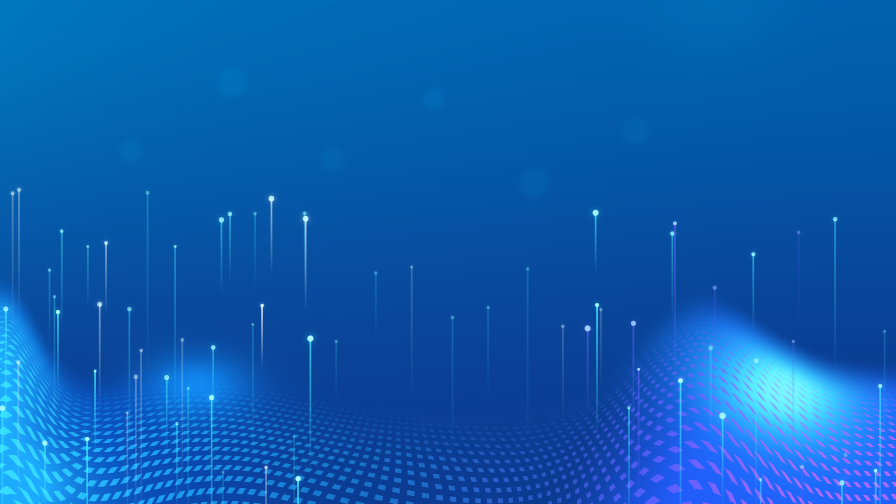
Give the GLSL for this background, as a Shadertoy shader.

```glsl
const vec3 SKY_TOP = vec3(0.00, 0.395, 0.70);
const vec3 SKY_LOW = vec3(0.045, 0.235, 0.575);
const vec3 SHEET_BLUE = vec3(0.03, 0.36, 0.86);
const vec3 ROYAL = vec3(0.13, 0.36, 0.98);
const vec3 AZURE = vec3(0.07, 0.58, 1.00);
const vec3 CYAN = vec3(0.25, 0.94, 1.00);
const vec3 VIOLET = vec3(0.38, 0.38, 1.00);
const vec3 MAGENTA = vec3(0.70, 0.42, 1.00);
const int STEMS = 72;
const int BOKEH = 6;
const float ROW_STEP = 0.064;
const float COLUMN_STEP = 0.043;
const float STEM_WIDTH = 0.0008;

float hash(float n) {
    return fract(sin(n * 127.1) * 43758.5453);
}

float bell(float x, float center, float width) {
    float d = (x - center) / width;
    return exp(-d * d);
}

float glow(vec2 p, vec2 center, vec2 size) {
    vec2 d = (p - center) / size;
    return exp(-dot(d, d));
}

// Height of the wave crest
float ridge(float x) {
    return 0.19 + 0.23 * bell(x, 0.0, 0.10) + 0.075 * bell(x, 0.40, 0.29)
         + 0.20 * bell(x, 1.37, 0.17) + 0.065 * smoothstep(1.3, 1.6, x);
}

vec3 sky(vec2 p) {
    vec3 color = mix(SKY_LOW, SKY_TOP, smoothstep(0.0, 1.15, p.y) * 1.05);
    color += vec3(0.0, 0.075, 0.05) * exp(-1.8 * p.x) * smoothstep(0.1, 1.0, p.y);
    color -= vec3(0.0, 0.015, 0.015) * smoothstep(0.6, 1.8, p.x);
    return color + vec3(0.0, 0.03, 0.02) * glow(p, vec2(1.42, 1.0), vec2(0.13));
}

// Faint discs in a loose zigzag
float bokeh(vec2 p) {
    float light = 0.0;
    for (int i = 0; i < BOKEH; i++) {
        float n = float(i);
        vec2 center = vec2(0.26 + 0.2 * n, 0.70 + 0.14 * mod(n, 2.0) - 0.004 * n * n);
        float radius = 0.024 + 0.018 * hash(n + 3.0);
        float d = length(p - center);
        light += 1.0 - smoothstep(radius - 0.014, radius + 0.004, d);
    }
    return light;
}

// Perspective grid of dashes, bent along the wave
float dashes(vec2 p, float depth) {
    float d = max(depth, 0.0);
    d = d / (1.0 + 0.8 * d);
    float bend = 0.045 * sin(9.0 * p.x + 14.0 * d) + 0.03 * sin(21.0 * d - 5.0 * p.x);
    vec2 grid = vec2(((p.x - 0.9) / (d + 0.35) + bend) / COLUMN_STEP,
                     (log(d + 0.10) + 0.5 * bend) / ROW_STEP);
    vec2 cell = fract(grid) - 0.5;
    vec2 blur = max(fwidth(grid), vec2(0.02));
    vec2 halfSize = mix(vec2(0.30, 0.23), vec2(0.22), smoothstep(0.4, 1.1, p.x));
    vec2 cover = 1.0 - smoothstep(halfSize - 0.5 * blur, halfSize + 0.5 * blur, abs(cell));
    float detail = 1.0 - smoothstep(0.6, 1.2, max(blur.x, blur.y));
    return mix(0.2, cover.x * cover.y, detail);
}

// Light of one stem: x is the line and halo, y is the white core
vec2 stem(vec2 p, vec2 head, float len, float radius, float pixel) {
    vec2 d = p - head;
    float fade = clamp(1.0 + d.y / len, 0.0, 1.0) * step(d.y, 0.0);
    float line = 1.0 - smoothstep(STEM_WIDTH, STEM_WIDTH + pixel, abs(d.x));
    float r = length(d);
    float disc = 1.0 - smoothstep(radius - 0.5 * pixel, radius + 0.7 * pixel, r);
    float halo = 0.3 * exp(-r * r / (3.0 * radius * radius));
    return vec2(0.95 * line * fade + halo + 0.6 * disc, disc);
}

void mainImage(out vec4 fragColor, in vec2 fragCoord) {
    vec2 p = fragCoord / iResolution.y;
    float pixel = 1.0 / iResolution.y;
    vec3 color = sky(p) + vec3(0.0, 0.03, 0.025) * bokeh(p);

    // Wave body
    float depth = ridge(p.x) - p.y;
    float body = smoothstep(-0.03, 0.06, depth);
    float rightSide = smoothstep(1.08, 1.36, p.x - 0.5 * p.y);
    float leftSide = 1.0 - smoothstep(0.1, 0.75, p.x);
    color = mix(color, SHEET_BLUE, body * leftSide * 0.6);
    color = mix(color, ROYAL, body * rightSide);

    // Glows on the crests
    float edge = 1.2 * glow(p, vec2(-0.03, 0.22), vec2(0.12, 0.23))
               + 0.9 * glow(p, vec2(0.03, 0.03), vec2(0.15, 0.08));
    color = mix(color, mix(AZURE, CYAN, 0.25), min(edge, 1.0) * body);
    color = mix(color, AZURE, 0.85 * glow(p, vec2(0.39, 0.235), vec2(0.10, 0.06)));
    vec2 q = p - vec2(1.555, 0.225);
    q = vec2(q.x + 0.5 * q.y, q.y - 0.1 * q.x);
    color = mix(color, AZURE, 0.85 * glow(q, vec2(0.0), vec2(0.19, 0.17)) * body);
    float hot = glow(q, vec2(0.0), vec2(0.125, 0.095)) * body;
    color = mix(color, CYAN, min(1.15 * hot, 1.0));
    color = mix(color, vec3(0.75, 1.0, 1.0), 0.45 * hot * hot * hot);

    // Dashes across the sheet
    vec3 dashColor = mix(mix(AZURE, CYAN, 0.3 + 0.5 * min(edge, 1.0)), VIOLET, smoothstep(0.6, 1.3, p.x));
    dashColor = mix(dashColor, MAGENTA, smoothstep(1.3, 1.6, p.x));
    float strength = smoothstep(0.0, 0.14, depth) * mix(0.5, 0.95, max(leftSide, rightSide));
    color = mix(color, dashColor, dashes(p, depth) * strength * (1.0 - 0.5 * hot));

    // Rising stems: left cluster, right cluster and a sparse middle
    for (int i = 0; i < STEMS; i++) {
        float n = float(i);
        float spread = (n + hash(n + 0.7)) / float(STEMS);
        float group = mod(n, 9.0);
        bool middle = group > 7.5;
        bool right = group > 4.5 && !middle;
        float x = middle ? mix(0.6, 1.2, spread) : right ? mix(1.12, 1.77, spread) : 0.66 * spread;
        float low = middle ? 0.22 : 0.04;
        float y = mix(low, middle ? 0.50 : right ? 0.58 : 0.64, hash(n + 21.3));
        float bright = middle ? 0.25 : mix(0.25, 1.0, hash(n + 5.1));
        float radius = mix(0.002, 0.0075, bright * hash(n + 9.4));
        float len = mix(0.12, 0.38, hash(n + 13.8));
        vec2 light = stem(p, vec2(x, y), len, radius, pixel) * bright;
        vec3 tint = mix(CYAN, right ? VIOLET : vec3(1.0), step(0.6, hash(n + 31.6)));
        color = mix(color, tint, min(light.x, 1.0) * 0.85);
        color = mix(color, vec3(0.75, 1.0, 1.0), light.y * 0.9);
    }
    fragColor = vec4(clamp(color, 0.0, 1.0), 1.0);
}
```
